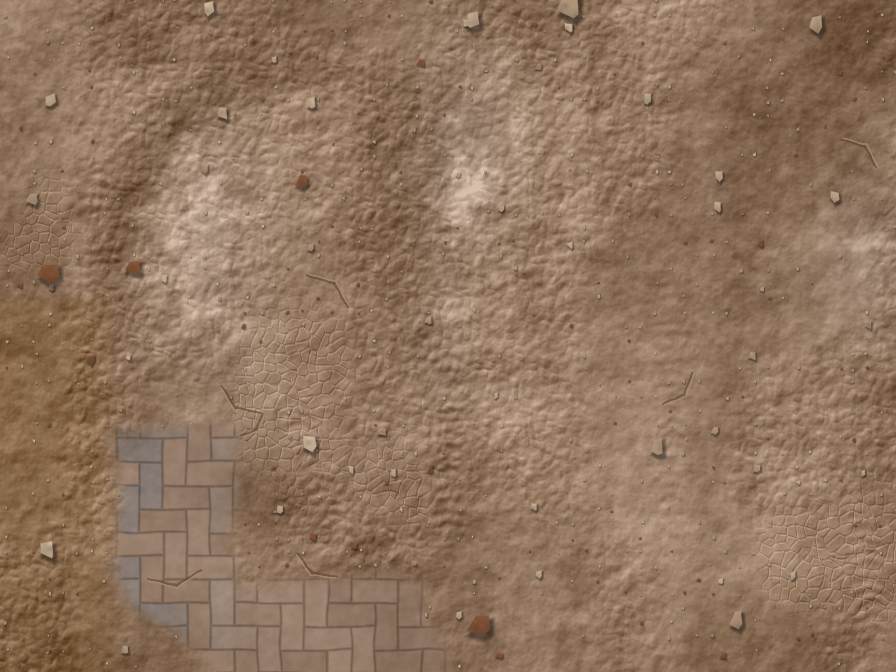
Write a WebGL 2 fragment shader that draws this texture.

```glsl
#version 300 es
precision highp float;
// Dry trampled earth with tyre marks, mud cracks, rubble and a patch of bare paving.
// A height field of noise, clods, cracks and treads is lit by its slope; soft
// stains, herringbone bricks and hashed polygon chips are laid over it.
uniform vec2 u_resolution;
out vec4 fragColor;

float hash(vec2 p) { return fract(sin(dot(p, vec2(127.1, 311.7))) * 43758.5); }
vec2 hash2(vec2 p) { return vec2(hash(p), hash(p + 41.3)); }

float noise(vec2 p) {
  vec2 i = floor(p), f = fract(p);
  f = f * f * (3.0 - 2.0 * f);
  return mix(mix(hash(i), hash(i + vec2(1, 0)), f.x),
             mix(hash(i + vec2(0, 1)), hash(i + 1.0), f.x), f.y);
}

float fbm(vec2 p) {
  float sum = 0.0, amp = 0.5;
  for (int i = 0; i < 4; i++) {
    sum += amp * noise(p);
    p = mat2(1.6, 1.25, -1.25, 1.6) * p + 7.3;
    amp *= 0.5;
  }
  return sum;
}

// Nearest and second nearest distance to scattered points
vec2 cellular(vec2 p) {
  vec2 id = floor(p), near = vec2(9.0);
  for (int y = -1; y <= 1; y++)
    for (int x = -1; x <= 1; x++) {
      vec2 c = id + vec2(x, y);
      float d = length(c + 0.1 + 0.8 * hash2(c) - p);
      near = d < near.x ? vec2(d, near.x) : vec2(near.x, min(near.y, d));
    }
  return near;
}

float blob(vec2 p, vec2 centre, vec2 radius) {
  vec2 q = (p - centre) / radius;
  return exp(-dot(q, q));
}

// Rows of tread bars in a soft upright strip
float tread(vec2 p, vec2 centre, vec2 size, float lean) {
  vec2 q = p - centre;
  q.x += q.y * lean;
  float strip = smoothstep(1.0, 0.6, abs(q.x) / size.x) * smoothstep(1.0, 0.5, abs(q.y) / size.y);
  return strip * sin(q.y * 330.0 + abs(q.x) * 90.0 + 5.0 * noise(p * 30.0));
}

float crackArea(vec2 p) {
  float a = blob(p, vec2(0.43, 0.4), vec2(0.11, 0.16)) + blob(p, vec2(1.24, 0.17), vec2(0.12, 0.11))
          + 0.7 * blob(p, vec2(0.06, 0.66), vec2(0.1)) + 0.7 * blob(p, vec2(0.6, 0.28), vec2(0.08));
  return smoothstep(0.3, 0.7, a + 0.5 * noise(p * 13.0) - 0.25);
}

float height(vec2 p) {
  vec2 cell = cellular(p * 62.0 + 0.8 * noise(p * 45.0));
  float cracked = crackArea(p);
  float rough = smoothstep(0.3, 0.7, noise(vec2(p.x * 9.0, p.y * 4.0) + 3.7));
  float h = fbm(p * 30.0) * mix(0.75, 1.15, rough) * (1.0 - 0.4 * cracked);
  h += 0.13 * rough * (1.0 - cracked) * smoothstep(0.6, 0.1, cell.x);
  h += 0.1 * cracked * smoothstep(0.0, 0.18, cell.y - cell.x);
  h += 0.07 * tread(p, vec2(0.67, 0.33), vec2(0.025, 0.19), 0.0);
  h += 0.07 * tread(p, vec2(1.29, 0.15), vec2(0.03, 0.13), 0.1);
  h += 0.06 * tread(p, vec2(0.47, 0.3), vec2(0.03, 0.15), 0.35);
  h += 0.04 * tread(p, vec2(1.0, 0.4), vec2(0.025, 0.25), 0.0);
  return h + 0.05 * tread(p, vec2(0.15, 0.7), vec2(0.02, 0.12), 0.0);
}

// Two by one herringbone: x is distance inside the brick edge, y its random tone
vec2 herringbone(vec2 p) {
  vec2 id = floor(p);
  float k = mod(id.x - id.y, 4.0);
  bool flat_ = k < 1.5;
  vec2 centre = id + (flat_ ? vec2(k < 0.5 ? 1.0 : 0.0, 0.5) : vec2(0.5, k > 2.5 ? 1.0 : 0.0));
  vec2 edge = (flat_ ? vec2(1.0, 0.5) : vec2(0.5, 1.0)) - abs(p - centre);
  return vec2(min(edge.x, edge.y), hash(centre));
}

float pavingMask(vec2 p) {
  vec2 q = p + 0.07 * (vec2(fbm(p * 9.0), fbm(p * 9.0 + 20.0)) - 0.47);
  float upper = min(0.36 - q.x, 0.37 - q.y), lower = min(0.66 - q.x, 0.14 - q.y);
  float d = min(max(upper, lower), min(q.x - 0.17, dot(q, vec2(0.78, 0.62)) - 0.226));
  return smoothstep(-0.008, 0.03, d);
}

float polygon(vec2 q, float r, vec2 seed) {
  float d = -1.0;
  for (float i = 0.0; i < 5.0; i++) {
    float a = 1.2566 * (i + 0.6 * hash(seed + i));
    d = max(d, dot(q, vec2(cos(a), sin(a))) - r * mix(0.5, 1.0, hash(seed - i)));
  }
  return d;
}

// One layer of angular chips with a cast shadow, at most one in each cell
void scatter(inout vec3 col, vec2 p, float size, float chance, float px) {
  vec2 id = floor(p / size), seed = id + size * 100.0;
  if (hash(seed) > chance) return;
  vec2 q = p - (id + 0.35 + 0.3 * hash2(seed + 5.0)) * size;
  float r = size * mix(0.07, 0.15, hash(seed + 9.0)), kind = hash(seed + 2.0);
  col *= 1.0 - 0.4 * smoothstep(0.3 * r + px, -px, polygon(q + vec2(-0.25, 0.4) * r, r, seed));
  vec3 chip = mix(vec3(0.62, 0.51, 0.41), vec3(0.8, 0.71, 0.61), kind);
  if (kind < 0.2) chip = vec3(0.5, 0.31, 0.2);
  chip *= 0.88 + 0.2 * noise(p * 120.0) + 0.08 * q.y / r;
  col = mix(col, chip, 0.9 * smoothstep(px, -px, polygon(q, r, seed)));
}

void main() {
  vec2 p = gl_FragCoord.xy / u_resolution.y;
  float px = 0.8 / u_resolution.y, paved = pavingMask(p);

  // Lit grain, broad patches and upright wheel streaks
  float slope = height(p) - height(p + vec2(-0.0016, 0.0026));
  float tone = 6.5 * slope * (1.0 - 0.7 * paved) + 2.0 * (fbm(p * 5.0) - 0.47) + 0.9 * (fbm(p * 85.0) - 0.47);
  tone += 0.7 * (noise(vec2(p.x * 20.0, p.y * 1.5)) - 0.5) * smoothstep(0.6, 1.0, p.x);

  // Damp stains and pale dust
  float ring = (length(p - vec2(0.47, 0.6)) - 0.3) / 0.035;
  tone -= 0.9 * exp(-ring * ring) * smoothstep(0.5, 0.3, p.x) * smoothstep(0.45, 0.6, p.y);
  tone -= 0.9 * blob(p, vec2(0.37, 0.26), vec2(0.08, 0.07)) + 0.6 * blob(p, vec2(1.3, 0.95), vec2(0.12));
  float dust = blob(p, vec2(0.69, 0.76), vec2(0.08, 0.14)) + 0.7 * blob(p, vec2(0.31, 0.63), vec2(0.09, 0.2))
             + 0.7 * blob(p, vec2(1.29, 0.62), vec2(0.06, 0.12)) + 0.5 * blob(p, vec2(0.66, 0.49), vec2(0.05, 0.1));
  tone += dust * (0.3 + 1.6 * smoothstep(0.45, 0.75, fbm(p * 22.0)));
  float warm = smoothstep(0.2, 0.13, p.x) * smoothstep(0.58, 0.53, p.y) + 0.6 * (fbm(p * 3.0 + 9.0) - 0.4);
  vec3 col = vec3(0.56, 0.45, 0.36) + 0.15 * clamp(tone, -1.7, 1.9);
  col += vec3(0.0, -0.012, -0.04) * warm + vec3(0.0, 0.015, 0.035) * min(dust, 1.0);

  // Dusty bricks, greyer toward the left
  vec2 brick = herringbone(p / 0.035 + 0.12 * noise(p * 25.0));
  float grey = step(0.55, brick.y) * smoothstep(0.42, 0.2, p.x);
  vec3 paving = mix(vec3(0.6, 0.5, 0.43), vec3(0.5, 0.46, 0.44), grey) + 0.08 * (brick.y - 0.5) + 0.07 * tone;
  paving *= mix(0.74, 1.0, smoothstep(0.0, 0.1, brick.x));
  col = mix(col, paving, 0.88 * paved);

  // Rubble, from grit to broken brick
  scatter(col, p, 0.021, 0.22 * (1.0 - paved), px);
  scatter(col, p, 0.055, 0.12 * (1.0 - paved), px);
  scatter(col, p, 0.13, 0.26 * (1.0 - paved), px);

  // Bent twigs with a dark underside
  for (float i = 0.0; i < 7.0; i++) {
    vec2 q = p - hash2(vec2(i, 3.7)) * vec2(1.33, 1.0);
    float a = 6.283 * hash(vec2(i, 8.1)), len = mix(0.018, 0.04, hash(vec2(i, 1.9)));
    q = mat2(cos(a), sin(a), -sin(a), cos(a)) * q;
    q.y += 0.4 * abs(q.x) + 0.003 * noise(q * 90.0);
    float d = length(vec2(max(abs(q.x) - len, 0.0), q.y)), under = length(vec2(max(abs(q.x) - len, 0.0), q.y + 0.003));
    col = mix(col, vec3(0.36, 0.26, 0.18), 0.6 * smoothstep(0.003, 0.001, under));
    col = mix(col, vec3(0.66, 0.55, 0.43), 0.7 * smoothstep(0.0022, 0.0008, d));
  }
  fragColor = vec4(col, 1.0);
}
```
